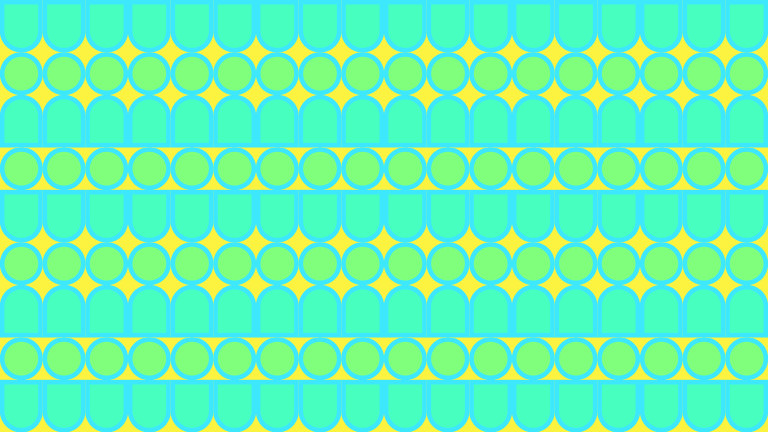
Write a Shadertoy shader that draws this pattern.

```glsl
const float ARCH = 1.2266;                // arch height in column widths
const float PERIOD = 2.0 * (1.0 + ARCH);  // arch, disc, flipped arch, disc

float disc(vec2 p) {
    return length(p) - 0.495;
}

// Round at the low end, cut flat at the high end
float arch(vec2 p) {
    float body = length(vec2(p.x, min(p.y, 0.0))) - 0.495;
    return max(body, p.y - ARCH + 0.505);
}

// A slight outward bias keeps the seams between touching shapes faint
float coverage(float dist, float pixel, float bias) {
    return clamp(bias - dist / pixel, 0.0, 1.0);
}

void mainImage(out vec4 fragColor, in vec2 fragCoord) {
    // Eighteen columns, with rows measured down from the top edge
    float pixel = 18.0 / iResolution.x;
    vec2 p = vec2(fragCoord.x, iResolution.y - fragCoord.y) * pixel;
    p.x = fract(p.x) - 0.5;

    // Mirror each period about the disc between the round arch ends
    p.y = abs(mod(p.y - ARCH - 0.5 + 0.5 * PERIOD, PERIOD) - 0.5 * PERIOD);

    float discs = min(disc(p), disc(p - vec2(0.0, 0.5 * PERIOD)));
    float arches = arch(p - vec2(0.0, 1.0));
    float shape = min(discs, arches);

    vec3 yellow = vec3(0.99, 0.95, 0.25);
    vec3 blue = vec3(0.24, 0.91, 0.99);
    vec3 green = vec3(0.50, 1.00, 0.49);
    vec3 teal = vec3(0.28, 1.00, 0.75);

    // Background, outlines, then fills
    vec3 color = mix(yellow, blue, coverage(shape, pixel, 0.9));
    color = mix(color, green, coverage(discs + 0.1, pixel, 0.5));
    color = mix(color, teal, coverage(arches + 0.1, pixel, 0.5));
    fragColor = vec4(color, 1.0);
}
```
